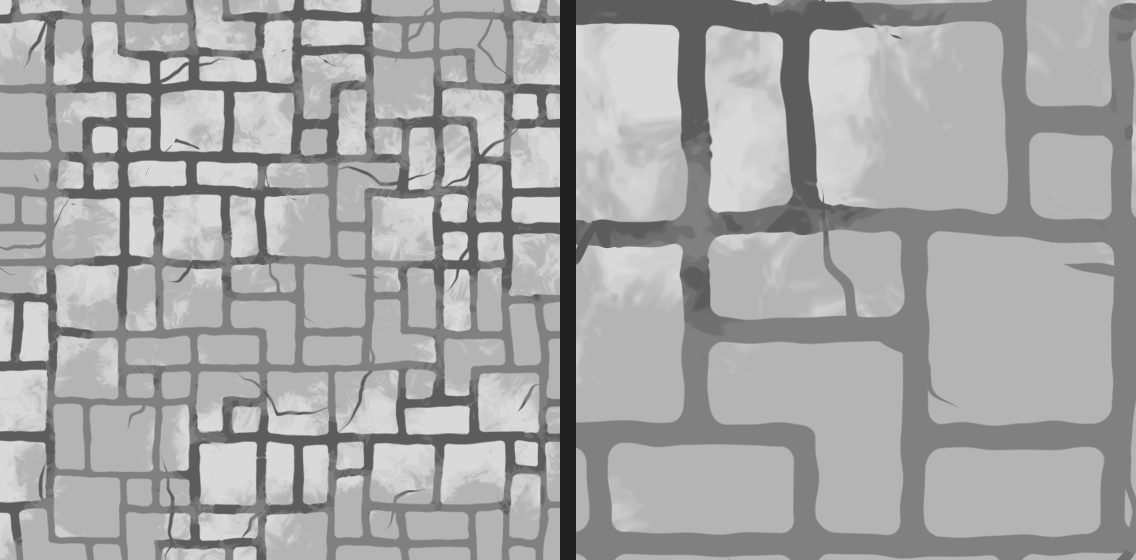
Left, the full canvas; right, a detail of the centre.
Give the GLSL for this texture, as a WebGL 2 fragment shader.

```glsl
#version 300 es
precision highp float;

uniform vec2 u_resolution;
out vec4 fragColor;

float hash(vec2 p) {
    vec3 q = fract(p.xyx * vec3(0.1031, 0.1030, 0.0973));
    q += dot(q, q.yzx + 33.33);
    return fract((q.x + q.y) * q.z);
}

float noise(vec2 p) {
    vec2 i = floor(p), f = fract(p);
    f = f * f * (3.0 - 2.0 * f);
    return mix(mix(hash(i), hash(i + vec2(1, 0)), f.x),
               mix(hash(i + vec2(0, 1)), hash(i + vec2(1, 1)), f.x), f.y);
}

// A square stone starts where a cell outranks its eight neighbours
bool isAnchor(vec2 cell) {
    float rank = hash(cell + 71.0);
    for (int y = -1; y <= 1; y++)
        for (int x = -1; x <= 1; x++)
            if (hash(cell + vec2(x, y) + 71.0) > rank) return false;
    return true;
}

vec3 squareStone(vec2 cell) {
    for (int k = 0; k < 4; k++) {
        vec2 anchor = cell - vec2(k & 1, k >> 1);
        if (isAnchor(anchor)) return vec3(anchor, 1.0);
    }
    return vec3(0.0);
}

// Leftover cells join a free neighbour as pairs or corner pieces
vec3 stoneId(vec2 cell) {
    vec3 square = squareStone(cell);
    if (square.z > 0.5) return square;
    if (mod(cell.x + cell.y, 2.0) < 0.5) {
        float turn = floor(hash(cell + 13.0) * 4.0);
        for (int k = 0; k < 4; k++) {
            float angle = (turn + float(k)) * 1.5708;
            vec2 toward = floor(vec2(cos(angle), sin(angle)) + 0.5);
            vec2 partner = cell + toward;
            vec2 open = sign(vec2(hash(partner + 29.0), hash(partner + 43.0)) - 0.5);
            if (dot(toward, open) > 0.0 && squareStone(partner).z < 0.5)
                return vec3(partner, 0.0);
        }
    }
    return vec3(cell, 0.0);
}

// Inner distance to the stone edge, in cells
float stoneDistance(vec2 grid, out vec3 id) {
    vec2 cell = floor(grid), p = fract(grid) - 0.5;
    vec2 side = vec2(p.x < 0.0 ? -1.0 : 1.0, p.y < 0.0 ? -1.0 : 1.0);
    id = stoneId(cell);
    bool joinX = stoneId(cell + vec2(side.x, 0.0)) == id;
    bool joinY = stoneId(cell + vec2(0.0, side.y)) == id;
    float gap = 0.09 + 0.035 * hash(id.xy + 5.0);
    vec2 q = 0.5 - abs(p) - gap;
    if (joinX && joinY)
        return stoneId(cell + side) == id ? 1.0 : length(q + gap) - gap;
    if (joinX) return q.y;
    if (joinY) return q.x;
    return 0.14 - length(max(0.14 - q, 0.0));
}

// Tapered, bent and sometimes dotted cracks
float crackDistance(vec2 uv) {
    float d = 1.0;
    for (int y = -1; y <= 1; y++)
        for (int x = -1; x <= 1; x++) {
            vec2 c = floor(uv * 5.0) + vec2(x, y);
            vec2 origin = (c + 0.2 + 0.6 * vec2(hash(c + 3.0), hash(c + 17.0))) / 5.0;
            float a = 6.2832 * hash(c + 31.0), kind = hash(c + 53.0);
            vec2 p = mat2(cos(a), -sin(a), sin(a), cos(a)) * (uv - origin);
            float t = p.x / (0.025 + 0.075 * hash(c + 67.0));
            float bend = 0.006 * sin(p.x * 45.0 + a) + 1.2 * abs(p.x) * (kind - 0.5)
                       + 0.014 * (noise(vec2(p.x * 50.0, kind * 90.0)) - 0.5);
            float width = 0.0034 * (1.0 - t * t);
            width -= 0.005 * step(0.7, kind) * noise(vec2(p.x * 130.0, a * 9.0));
            d = min(d, abs(p.y - bend) - width);
        }
    return d;
}

void main() {
    float size = min(u_resolution.x, u_resolution.y);
    vec2 uv = gl_FragCoord.xy / size;
    float pixel = 1.0 / size;

    // Slightly crooked grid
    vec2 grid = uv * 16.0 + 0.5;
    grid += 0.18 * (vec2(noise(uv * 11.0), noise(uv * 11.0 + 40.0)) - 0.5);
    grid += 0.05 * (vec2(noise(uv * 55.0), noise(uv * 55.0 + 80.0)) - 0.5);
    vec3 id;
    float edge = stoneDistance(grid, id) / 16.0;

    // Shared wear, broken up by brushed grain
    float wear = noise(uv * 5.0 + 9.0);
    vec2 smear = uv + 0.03 * vec2(noise(uv * 30.0), noise(uv * 30.0 + 20.0));
    float grain = 0.45 * noise(smear * 38.0) + 0.3 * noise(smear * 85.0)
                + 0.25 * noise(smear * 190.0);
    float patches = noise(uv * 15.0 + 50.0 * hash(id.xy + 11.0));
    float light = 0.5 * wear + 0.3 * patches + 0.35 * grain;
    float dark = 0.55 * wear + 0.25 * noise(uv * 22.0) + 0.3 * grain;

    float stone = 0.705 + 0.035 * smoothstep(0.59, 0.64, light)
                + 0.07 * smoothstep(0.635, 0.69, light)
                + 0.04 * smoothstep(0.71, 0.78, light);

    float crack = 1.0 - smoothstep(-pixel, pixel, crackDistance(uv));
    dark += 0.06 * crack;
    float joint = 0.5 - 0.06 * smoothstep(0.59, 0.62, dark)
                - 0.08 * smoothstep(0.65, 0.69, dark);

    edge -= 0.002 * smoothstep(0.6, 0.72, dark);
    float cover = smoothstep(-pixel, pixel, edge) * (1.0 - crack);
    fragColor = vec4(vec3(mix(joint, stone, cover)), 1.0);
}
```
